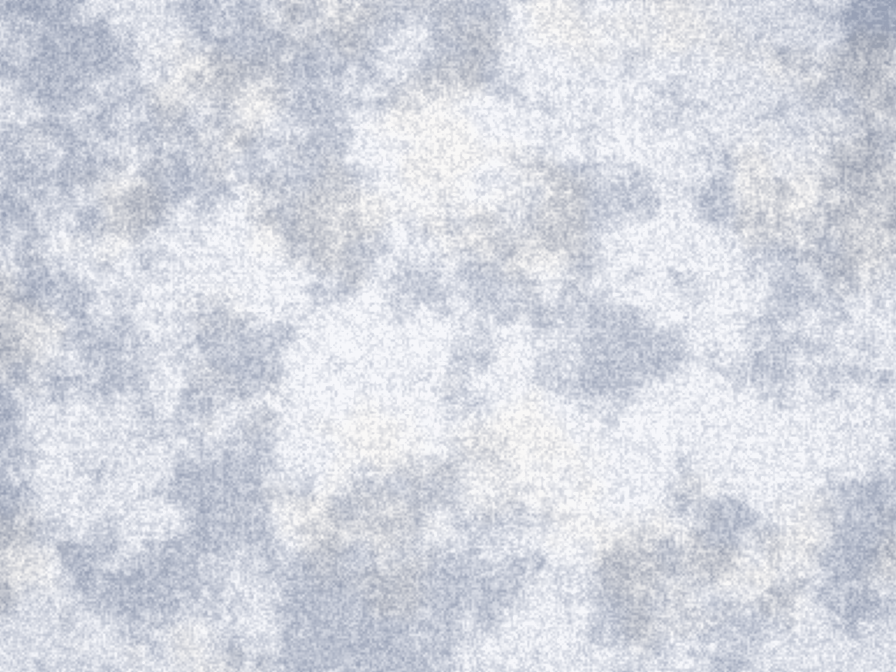
Reproduce this texture procedurally as a Shadertoy shader.

```glsl
// Pale blue-white mottled paper with ragged slate patches and fine grain.
// Layered value noise sets one tone, which blends between two colours;
// faint crossed fibres, warm stains and a soft vignette finish the sheet.

const vec3 SLATE = vec3(0.635, 0.667, 0.742);
const vec3 FROST = vec3(0.947, 0.953, 0.972);
const vec3 WARM_SHIFT = vec3(0.012, 0.002, -0.018);

float hash(vec2 cell) {
    vec3 p = fract(vec3(cell.xyx) * 0.1031);
    p += dot(p, p.yzx + 33.33);
    return fract((p.x + p.y) * p.z);
}

float valueNoise(vec2 p) {
    vec2 cell = floor(p);
    vec2 f = fract(p);
    f = f * f * (3.0 - 2.0 * f);
    float bottom = mix(hash(cell), hash(cell + vec2(1.0, 0.0)), f.x);
    float top = mix(hash(cell + vec2(0.0, 1.0)), hash(cell + 1.0), f.x);
    return mix(bottom, top, f.y);
}

// Normalised sum of octaves; a high gain keeps patch edges ragged.
float fbm(vec2 p, int octaves, float gain) {
    const mat2 TURN = mat2(0.8, 0.6, -0.6, 0.8);
    float sum = 0.0, total = 0.0, weight = 1.0;
    for (int i = 0; i < octaves; i++) {
        sum += weight * valueNoise(p);
        total += weight;
        weight *= gain;
        p = TURN * p * 2.03 + 17.3;
    }
    return sum / total;
}

// Fine speckle, centred on zero.
float grain(vec2 p) {
    float fine = valueNoise(p * 290.0 + 41.0);
    float medium = valueNoise(p * 150.0 + 83.0);
    return mix(medium, fine, 0.62) - 0.5;
}

// Thin horizontal and vertical threads, centred on zero.
float fibres(vec2 p) {
    float across = valueNoise(p * vec2(9.0, 210.0) + 7.0);
    float down = valueNoise(p * vec2(210.0, 9.0) + 29.0);
    return 0.5 * (across + down) - 0.5;
}

// Darkening towards the edges, strongest in the upper right corner.
float vignette(vec2 uv) {
    vec2 q = 2.0 * uv - vec2(1.06, 1.04);
    float edge = dot(q * q, vec2(0.65, 0.35)) - 0.333;
    float corner = 1.0 - smoothstep(0.0, 0.42, distance(uv, vec2(1.0)));
    return 0.28 * edge + 0.20 * corner;
}

void mainImage(out vec4 fragColor, in vec2 fragCoord) {
    vec2 uv = fragCoord / iResolution.xy;
    vec2 p = fragCoord / iResolution.y;

    // Ragged patches, gathered into looser clouds
    float clouds = fbm(p * 3.0 + 5.0, 3, 0.5) - 0.5;
    float mottle = fbm(p * 8.5 + 12.0, 6, 0.66) + 0.22 * clouds;
    float patches = smoothstep(0.34, 0.61, mottle);

    // Combined lightness
    float tone = 0.33 + 0.54 * patches;
    tone += 0.85 * grain(p) + 0.22 * fibres(p) - vignette(uv);
    tone = clamp(tone, -0.12, 1.06);

    // Colour, with weak warm stains
    vec3 color = mix(SLATE, FROST, tone);
    float stain = smoothstep(0.48, 0.72, fbm(p * 6.0 + 61.0, 4, 0.55));
    color += WARM_SHIFT * stain;

    fragColor = vec4(color, 1.0);
}
```
